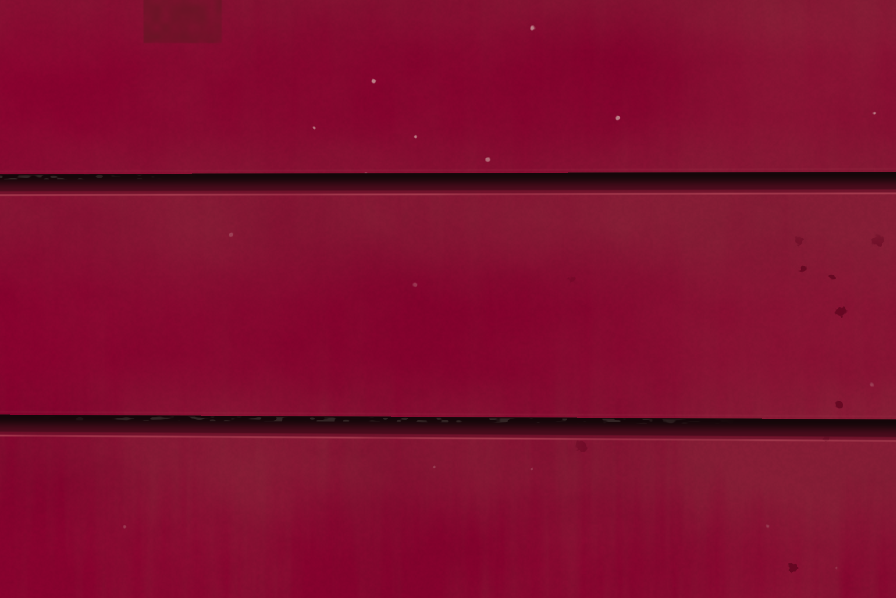
Give the GLSL for this texture, as a WebGL 1 fragment shader.

```glsl
precision highp float;
// Crimson metal cladding: three wide boards parted by two dark, slightly tilted grooves.
// Each board fades from dull to saturated red; layered value noise adds clouds,
// streaks and grain, and hashed cells scatter chips and stains.
uniform vec2 u_resolution;

const float PITCH = 0.408;
const float FIRST_EDGE = 0.303;
const vec3 CRIMSON = vec3(0.525, 0.008, 0.18);
const vec3 DULL_RED = vec3(0.515, 0.11, 0.205);
const vec3 GROOVE_RED = vec3(0.29, 0.045, 0.11);
const vec3 GROOVE_BLACK = vec3(0.08, 0.025, 0.035);
const vec3 RIM_PINK = vec3(0.66, 0.25, 0.32);
const vec3 STAIN = vec3(0.36, 0.01, 0.11);
const vec3 CHIP = vec3(0.76, 0.55, 0.57);
const vec3 GRIME = vec3(0.27, 0.22, 0.21);

float hash(vec2 p) {
  vec3 q = fract(vec3(p.xyx) * 0.1031);
  q += dot(q, q.yzx + 33.33);
  return fract((q.x + q.y) * q.z);
}

float noise(vec2 p) {
  vec2 i = floor(p);
  vec2 f = fract(p);
  f = f * f * (3.0 - 2.0 * f);
  float low = mix(hash(i), hash(i + vec2(1.0, 0.0)), f.x);
  float high = mix(hash(i + vec2(0.0, 1.0)), hash(i + vec2(1.0)), f.x);
  return mix(low, high, f.y);
}

float fbm(vec2 p) {
  float sum = 0.0;
  float weight = 0.5;
  for (int i = 0; i < 5; i++) {
    sum += weight * noise(p);
    p = p * 2.03 + 17.1;
    weight *= 0.5;
  }
  return sum;
}

// Soft band from a to b
float band(float a, float b, float x, float soft) {
  return smoothstep(a - soft, a + soft, x) * (1.0 - smoothstep(b - soft, b + soft, x));
}

// Irregular dots, at most one in each cell
float spots(vec2 p, float cells, float density, float radius, float seed, float soft) {
  vec2 cell = floor(p * cells);
  vec2 key = cell + seed;
  vec2 center = 0.2 + 0.6 * vec2(hash(key + 3.7), hash(key + 9.2));
  vec2 offset = (fract(p * cells) - center) / cells;
  float size = radius * mix(0.5, 1.1, hash(key + 5.1));
  float dist = length(offset) + radius * 0.7 * (noise(p * 260.0) - 0.5);
  return step(1.0 - density, hash(key)) * (1.0 - smoothstep(size - soft, size + soft, dist));
}

// Painted face; depth is the distance below the groove's upper edge
vec3 boardColor(vec2 p, float u, float depth) {
  float clouds = fbm(p * vec2(3.0, 4.5) + 4.0) - 0.48;
  float upper = 1.0 - smoothstep(0.06, 0.25, depth);
  float lower = smoothstep(0.30, 0.41, depth);
  float right = smoothstep(0.5, 1.0, u);
  float dull = 0.16 + 0.62 * upper + 0.3 * lower + 0.24 * right + 1.0 * clouds;
  dull -= 0.3 * (1.0 - smoothstep(0.0, 0.25, u));
  float streaks = fbm(p * vec2(48.0, 3.0)) - 0.48;
  dull += streaks * mix(0.65, 0.25, smoothstep(0.15, 0.4, p.y));
  vec3 color = mix(CRIMSON, DULL_RED, clamp(dull, 0.0, 1.0));
  float grain = noise(p * 190.0) + noise(p * 430.0) - 1.0;
  return color * (1.0 + 0.035 * grain + 0.12 * clouds);
}

// Shadow, sloping floor and rim of a groove laid over the board
vec3 addGroove(vec3 color, vec2 p, float depth, float row, float px) {
  float soft = 0.6 * px + 0.0006;
  vec3 inside = mix(GROOVE_BLACK, GROOVE_RED, smoothstep(0.004, 0.029, depth));
  float reach = mix(band(0.15, 1.15, p.x, 0.1), 1.0 - smoothstep(0.1, 0.35, p.x), row);
  float flecks = smoothstep(0.6, 0.8, noise(p * vec2(90.0, 230.0)));
  inside = mix(inside, GRIME, 0.6 * flecks * reach * band(0.002, 0.009, depth, soft));
  color = mix(color, inside, band(0.0, 0.030, depth, soft));
  color = mix(color, GROOVE_RED * 1.4, 0.7 * band(0.029, 0.0345, depth, soft));
  float wear = 0.5 + 0.4 * noise(p * vec2(14.0, 3.0));
  color = mix(color, RIM_PINK, wear * band(0.0345, 0.0372, depth, soft));
  // Faint catch of light on the lip above the shadow
  float lip = band(PITCH - 0.006, PITCH - 0.003, depth, soft);
  return mix(color, RIM_PINK, 0.12 * lip);
}

void main() {
  vec2 p = gl_FragCoord.xy / u_resolution.y;
  float u = gl_FragCoord.x / u_resolution.x;
  float px = 1.0 / u_resolution.y;

  // Grooves converge slightly toward the left
  float tilt = (0.0294 * (p.y - FIRST_EDGE) - 0.008) * (u - 0.5);
  float course = (p.y - tilt - FIRST_EDGE) / PITCH;
  float depth = (1.0 - fract(course)) * PITCH;
  float row = clamp(floor(course) + 1.0, 0.0, 1.0);
  vec3 color = boardColor(p, u, depth);

  // Faded rectangle at the top edge
  float patchMask = band(0.24, 0.371, p.x, 0.002) * smoothstep(0.926, 0.930, p.y);
  float patchWear = 0.3 + 0.5 * noise(p * 65.0);
  color = mix(color, vec3(0.40, 0.08, 0.14), patchMask * patchWear);

  // Stains gather at lower right, pale chips near the top
  float stainArea = smoothstep(0.55, 0.75, u) * (1.0 - smoothstep(0.55, 0.65, p.y));
  color = mix(color, STAIN, 0.75 * stainArea * spots(p, 14.0, 0.13, 0.009, 21.0, px));
  float chipArea = mix(0.35, 0.9, smoothstep(0.7, 0.75, p.y));
  color = mix(color, CHIP, chipArea * spots(p, 12.0, 0.09, 0.0032, 57.0, px));

  color = addGroove(color, p, depth, step(0.5, p.y) * row, px);
  gl_FragColor = vec4(color, 1.0);
}
```
